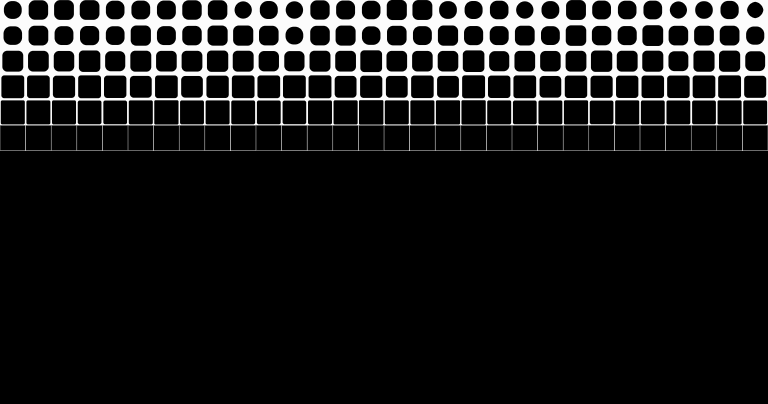
Write a Shadertoy shader that draws this pattern.

```glsl
const float COLUMNS = 30.0;
const float FIRST_ROW = 2.0;     // rows above the canvas middle that stay dark
const float FADE_ROWS = 6.3;
const float MAX_INSET = 0.135;   // in cells
const vec3 TILE_COLOR = vec3(0.0);
const vec3 GAP_COLOR = vec3(0.99);

vec2 hashGradient(vec2 p) {
    float angle = 6.2832 * fract(sin(dot(p, vec2(127.1, 311.7))) * 43758.5);
    return vec2(cos(angle), sin(angle));
}

float gradientNoise(vec2 p) {
    vec2 i = floor(p), f = fract(p);
    vec2 u = f * f * (3.0 - 2.0 * f);
    vec2 e = vec2(0.0, 1.0);
    float a = dot(hashGradient(i), f);
    float b = dot(hashGradient(i + e.yx), f - e.yx);
    float c = dot(hashGradient(i + e.xy), f - e.xy);
    float d = dot(hashGradient(i + e.yy), f - e.yy);
    return mix(mix(a, b, u.x), mix(c, d, u.x), u.y);
}

float roundedBox(vec2 p, float halfSize, float radius) {
    vec2 q = abs(p) - halfSize + radius;
    return length(max(q, 0.0)) + min(max(q.x, q.y), 0.0) - radius;
}

// Gap between a tile and its cell border, growing with height
float tileInset(vec2 cell, float level) {
    float growth = smoothstep(0.0, 1.0, level / FADE_ROWS);
    float variation = 1.0 + 0.5 * gradientNoise(cell * 0.73 + 8.4);
    return MAX_INSET * growth * variation;
}

void mainImage(out vec4 fragColor, in vec2 fragCoord) {
    // Square cells, with the rows counted from the canvas middle
    float pixel = COLUMNS / iResolution.x;
    vec2 grid = (fragCoord - vec2(0.0, 0.5 * iResolution.y)) * pixel;
    vec2 cell = floor(grid);
    float level = cell.y - FIRST_ROW + 1.0;

    // Larger gaps also round the corners more
    float inset = tileInset(cell, level);
    float tile = roundedBox(fract(grid) - 0.5, 0.5 - inset, 2.1 * inset);

    // Pixel coverage of the bright gaps
    float gap = clamp(tile / pixel + 0.5, 0.0, 1.0) * step(0.5, level);
    fragColor = vec4(mix(TILE_COLOR, GAP_COLOR, gap), 1.0);
}
```
